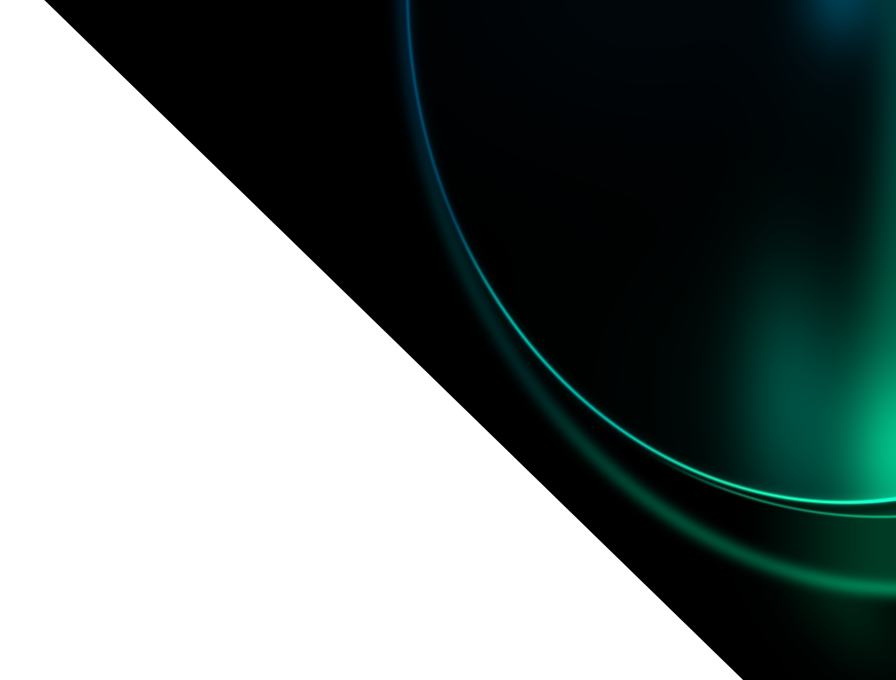
Reproduce this background procedurally as a Shadertoy shader.

```glsl
// A dark glass lens rim lit by teal and green light, cut by a white diagonal.
// Three ellipse distance fields draw the rims, stretched Gaussians make the
// glows, and a half plane lays the white corner on top.

// Space: the canvas is ASPECT wide and 1 high, origin at the lower left.
const float ASPECT = 1.3196;

// White corner: unit normal of its edge and distance from the origin
const vec2 EDGE_NORMAL = vec2(0.6969, 0.7172);
const float EDGE_OFFSET = 0.7627;

// Rims: centre and radii
const vec2 INNER_CENTRE = vec2(1.246, 1.017), INNER_RADII = vec2(0.646, 0.756);
const vec2 TWIN_CENTRE = vec2(1.297, 1.017), TWIN_RADII = vec2(0.720, 0.777);
const vec2 OUTER_CENTRE = vec2(1.357, 1.034), OUTER_RADII = vec2(0.765, 0.904);
const float LINE_WIDTH = 0.0027;
const float BAND_WIDTH = 0.0135;

// Colours
const vec3 RIM_BLUE = vec3(0.00, 0.19, 0.28);
const vec3 RIM_CYAN = vec3(0.01, 0.64, 0.60);
const vec3 RIM_MINT = vec3(0.10, 0.82, 0.60);
const vec3 BAND_BLUE = vec3(0.00, 0.09, 0.14);
const vec3 BAND_TEAL = vec3(0.00, 0.13, 0.13);
const vec3 BAND_GREEN = vec3(0.00, 0.30, 0.20);
const vec3 COLUMN_TOP = vec3(0.00, 0.20, 0.19);
const vec3 COLUMN_LOW = vec3(0.00, 0.34, 0.24);
const vec3 CORE_GREEN = vec3(0.01, 0.30, 0.19);
const vec3 VEIL_TEAL = vec3(0.00, 0.19, 0.16);
const vec3 TOP_BLUE = vec3(0.00, 0.21, 0.27);
const vec3 HAZE_BLUE = vec3(0.00, 0.025, 0.04);
const vec3 GAP_GREEN = vec3(0.00, 0.23, 0.145);
const vec3 TAIL_GREEN = vec3(0.00, 0.13, 0.075);

// Approximate signed distance to an axis-aligned ellipse
float ellipseDistance(vec2 p, vec2 centre, vec2 radii) {
    vec2 q = p - centre;
    float k = length(q / radii);
    return k * (k - 1.0) / max(length(q / (radii * radii)), 1e-4);
}

float bell(float x) { return exp(-x * x); }

float glow(vec2 p, vec2 centre, vec2 size) {
    vec2 q = (p - centre) / size;
    return exp(-dot(q, q));
}

// Light seen through the lens
vec3 lensLight(vec2 p) {
    float columnWidth = mix(0.085, 0.045, smoothstep(0.3, 0.9, p.y));
    vec3 column = mix(COLUMN_LOW, COLUMN_TOP, smoothstep(0.4, 1.0, p.y));
    vec3 light = column * bell((p.x - 1.335) / columnWidth);
    light += CORE_GREEN * glow(p, vec2(1.335, 0.335), vec2(0.085, 0.115));
    // Soft vertical veil and the wider light at its foot
    light += VEIL_TEAL * glow(p, vec2(1.155, 0.43), vec2(0.075, 0.19));
    light += 0.85 * VEIL_TEAL * glow(p, vec2(1.25, 0.34), vec2(0.12, 0.19));
    light += 0.18 * VEIL_TEAL * glow(p, vec2(1.12, 0.42), vec2(0.22, 0.22));
    // Blue light at the top
    light += TOP_BLUE * glow(p, vec2(1.24, 1.015), vec2(0.06, 0.08));
    light += 0.14 * TOP_BLUE * glow(p, vec2(1.23, 0.92), vec2(0.10, 0.20));
    light += HAZE_BLUE * glow(p, vec2(0.95, 1.02), vec2(0.32, 0.24));
    return light;
}

void mainImage(out vec4 fragColor, in vec2 fragCoord) {
    vec2 p = fragCoord / iResolution.xy * vec2(ASPECT, 1.0);
    float pixel = 1.0 / iResolution.y;

    float inner = ellipseDistance(p, INNER_CENTRE, INNER_RADII);
    float twin = ellipseDistance(p, TWIN_CENTRE, TWIN_RADII);
    float outer = ellipseDistance(p, OUTER_CENTRE, OUTER_RADII);
    float insideLens = 1.0 - smoothstep(-0.004, 0.004, inner);
    float insideBand = 1.0 - smoothstep(-0.008, 0.012, outer);

    // Lens, lit gap between the rims, and the faint tail below
    vec3 gap = GAP_GREEN * smoothstep(1.08, 1.32, p.x);
    vec3 tail = TAIL_GREEN * bell((p.x + 0.45 * p.y - 1.30) / 0.075)
              * smoothstep(-0.06, 0.14, p.y);
    vec3 color = mix(mix(tail, gap, insideBand), lensLight(p), insideLens);

    // Broad soft band
    vec3 bandColor = mix(BAND_TEAL, BAND_BLUE, smoothstep(0.55, 0.9, p.y));
    bandColor = mix(BAND_GREEN, bandColor, smoothstep(0.18, 0.48, p.y));
    color += bandColor * bell(outer / BAND_WIDTH);

    // Dark crease between the fine lines, then the lines themselves
    float split = smoothstep(0.93, 1.12, p.x);
    color *= 1.0 - 0.5 * split * bell((inner - 0.009) / 0.008);
    vec3 rimColor = mix(RIM_CYAN, RIM_BLUE, smoothstep(0.50, 0.70, p.y));
    rimColor = mix(RIM_MINT, rimColor, smoothstep(0.26, 0.40, p.y));
    float lineWidth = max(LINE_WIDTH, 0.8 * pixel);
    color += rimColor * (bell(inner / lineWidth) + 0.12 * bell(inner / 0.009));
    color += 0.55 * RIM_MINT * split * bell(twin / (0.8 * lineWidth));

    // White corner
    float corner = dot(p, EDGE_NORMAL) - EDGE_OFFSET;
    color = mix(vec3(1.0), color, smoothstep(-0.7 * pixel, 0.7 * pixel, corner));

    fragColor = vec4(clamp(color, 0.0, 1.0), 1.0);
}
```
